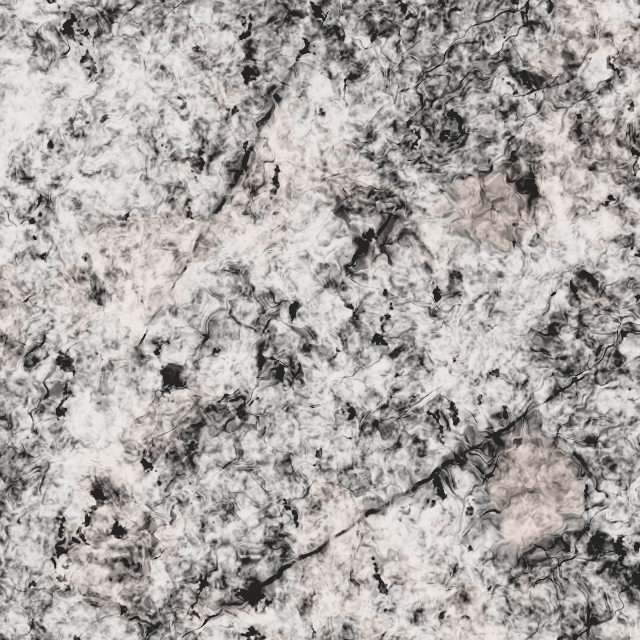
A WebGL 2 fragment shader for this texture:

```glsl
#version 300 es
precision highp float;
// Weathered granite: pale feldspar, smoky grey clouds, blush stains and dark fractures.
// Layered noise and streaked cellular flakes add up to one brightness level, which a
// soft curve turns into stone tones; cracks, flecks and fractures darken that level.
uniform vec2 u_resolution;
out vec4 fragColor;

vec2 hash2(vec2 p) {
  vec3 q = fract(p.xyx * vec3(0.1031, 0.1030, 0.0973));
  q += dot(q, q.yzx + 33.33);
  return fract((q.xx + q.yz) * q.zy);
}

mat2 rotation(float angle) {
  float c = cos(angle), s = sin(angle);
  return mat2(c, -s, s, c);
}

// Value noise with zero mean and roughly unit variance
float noise(vec2 p) {
  vec2 i = floor(p), f = fract(p);
  f = f * f * (3.0 - 2.0 * f);
  float low = mix(hash2(i).x, hash2(i + vec2(1, 0)).x, f.x);
  float high = mix(hash2(i + vec2(0, 1)).x, hash2(i + 1.0).x, f.x);
  return (mix(low, high, f.y) - 0.5) * 4.6;
}

// Rotated octaves, rescaled to unit variance
float layers(vec2 p, int octaves, float gain) {
  float sum = 0.0, power = 0.0, amp = 1.0;
  for (int i = 0; i < octaves; i++) {
    sum += amp * noise(p);
    power += amp * amp;
    amp *= gain;
    p = rotation(0.65) * p * 2.03 + 17.3;
  }
  return sum * inversesqrt(power);
}

// Cellular noise: gap to the cell border, then two random values of the cell
vec3 cells(vec2 p) {
  vec2 base = floor(p), id = vec2(0);
  float nearest = 9.0, second = 9.0;
  for (int y = -1; y <= 1; y++)
    for (int x = -1; x <= 1; x++) {
      vec2 cell = base + vec2(x, y);
      float d = length(cell + hash2(cell) - p);
      if (d < nearest) { second = nearest; nearest = d; id = cell; }
      else second = min(second, d);
    }
  return vec3(second - nearest, hash2(id + 71.7));
}

// Crystal flakes, each with its own shade and streak direction
float flakes(vec2 p, float scale) {
  vec3 c = cells(p * scale);
  float angle = 0.9 + (c.y - 0.5) * 2.6;
  float streak = noise(rotation(angle) * p * scale * vec2(1.8, 7.5) + c.z * 50.0);
  return smoothstep(0.0, 0.09, c.x) * (0.45 * streak + 1.2 * (c.z - 0.5));
}

// Scattered dark slivers and dots with crumbled outlines
float flecks(vec2 p, float scale, float share, float crumble) {
  p *= scale;
  float cover = 0.0;
  for (int y = -1; y <= 1; y++)
    for (int x = -1; x <= 1; x++) {
      vec2 cell = floor(p) + vec2(x, y), r = hash2(cell + 9.1);
      vec2 q = rotation(0.9 + (r.y - 0.5) * 2.4) * (p - cell - hash2(cell));
      vec2 size = vec2(mix(0.12, 0.6, r.y * r.y), mix(0.07, 0.2, r.x / share));
      float d = length(q / size) + 0.32 * crumble;
      cover = max(cover, step(r.x, share) * (1.0 - smoothstep(0.55, 1.15, d)));
    }
  return cover;
}

// Angular broken cracks along stretched cell borders
float cracks(vec2 p, vec2 stretch, float angle, float width) {
  vec2 q = rotation(angle) * p * stretch;
  float line = 1.0 - smoothstep(width * 0.2, width, cells(q).x);
  return line * smoothstep(0.0, 1.1, noise(q * 0.9 + 40.0));
}

// Long crack with a ragged core, a smoky halo and tapered ends
float fracture(vec2 p, vec2 a, vec2 b, float width) {
  vec2 dir = b - a;
  float t = clamp(dot(p - a, dir) / dot(dir, dir), 0.0, 1.0);
  float d = length(p - a - dir * t) / width;
  float taper = smoothstep(0.0, 0.12, t) * (1.0 - smoothstep(0.6, 1.0, t) * 0.7);
  float core = (1.0 - smoothstep(0.3, 1.2, d / (0.3 + taper))) * (1.7 + 0.6 * noise(p * 45.0));
  return core + 1.1 * taper * exp(-d * d * 0.06);
}

// Signed distance, in radii, to the outline of an oval nodule
float nodule(vec2 p, vec2 center, vec2 radii) {
  return length((p - center) / radii) - 1.0;
}

void main() {
  vec2 p = gl_FragCoord.xy / u_resolution.y;
  vec2 broad = vec2(noise(p * 9.0), noise(p * 9.0 + 31.0));
  vec2 fine = vec2(layers(p * 42.0, 2, 0.6), layers(p * 42.0 + 57.0, 2, 0.6));
  vec2 w = p + 0.01 * broad + 0.0045 * fine;

  // Clouds, speckle and two sizes of flakes
  float cloud = layers(w * 6.5 + 3.0, 4, 0.85);
  float grain = layers(p * 65.0, 3, 0.95);
  float level = 0.36 + 0.56 * cloud + 0.58 * grain + flakes(w, 15.0) + 0.8 * flakes(w + 3.0, 38.0);

  // Cracks and flecks gather in the smoky areas
  float smoky = 1.0 - smoothstep(-0.3, 1.4, cloud);
  float ragged = clamp(0.85 + 0.4 * grain, 0.2, 1.5);
  float lines = 1.5 * cracks(w, vec2(8, 19), 0.8, 0.09) + 1.1 * cracks(w + 5.0, vec2(16, 36), -0.5, 0.15);
  level -= ragged * lines * (0.4 + 0.6 * smoky);
  level -= 2.0 * flecks(w, 23.0, 0.36, grain) * (0.25 + 0.75 * smoky);

  // Blush stains and rimmed nodules
  float blush = 0.65 * smoothstep(-0.1, 1.7, layers(w * 5.5 + 60.0, 4, 0.75));
  vec2 n = p + 0.008 * broad + 0.006 * fine;
  float edge = min(nodule(n, vec2(0.83, 0.24), vec2(0.072, 0.105)),
                   nodule(n, vec2(0.76, 0.67), vec2(0.07, 0.055)));
  float inside = 1.0 - smoothstep(-0.3, 0.15, edge);
  blush = max(blush, 0.9 * inside);
  level = mix(level, 0.6 * level - 0.05, max(inside, 0.3 * blush));
  level -= 1.1 * exp(-edge * edge * 45.0) * ragged;

  // Long fractures
  vec2 f = p + 0.0025 * broad + 0.0018 * fine;
  float breaks = fracture(f, vec2(0.28, 0.0), vec2(0.91, 0.41), 0.0034)
               + fracture(f, vec2(0.51, 0.98), vec2(0.22, 0.46), 0.0034)
               + fracture(f, vec2(0.48, 0.525), vec2(0.625, 0.675), 0.0036);
  level -= breaks * ragged;

  // Soft curve from level to tone, then tint
  float tone = max(0.915 - 0.23 * log(1.0 + exp(0.4 - 1.3 * level)), 0.14);
  blush *= 1.0 - 0.5 * smoothstep(0.74, 0.9, tone);
  vec3 tint = mix(vec3(1.007, 1.0, 0.99), vec3(1.07, 0.985, 0.945), blush);
  fragColor = vec4(tone * tint, 1.0);
}
```
